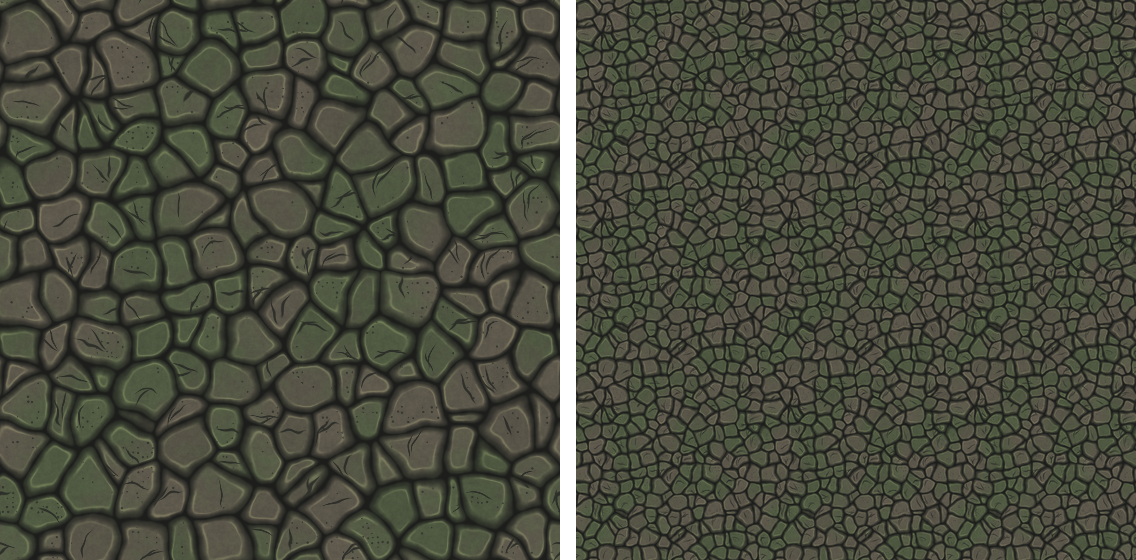
Left, the tile; right, the same tile 3 across and 3 down.
Give the GLSL for this texture, as a Shadertoy shader.

```glsl
// Tiling cobblestone wall: a wrapped, weighted Voronoi diagram gives stones of
// mixed size. The rounded distance to each stone's border drives the dark joints,
// bevels and pale rims; wrapped gradient noise adds moss, cracks, pits and grain.

const float STONES = 14.0;      // stone cells across the canvas
const float PITS = 112.0;       // pit cells across the canvas
const float ROUNDING = 0.045;   // corner softness, in stone cells
const vec3 JOINT = vec3(0.112, 0.118, 0.108);
const vec3 BROWN = vec3(0.372, 0.350, 0.302);
const vec3 MOSS = vec3(0.318, 0.358, 0.262);
const vec3 RIM = vec3(0.120, 0.125, 0.075);

// Two random values per cell, repeating after 'period' cells.
vec2 hash2(vec2 cell, float period, uint seed) {
    const uint MUL = 1664525u;
    uvec2 v = uvec2(mod(cell + 0.5, period)) + seed * 977u;
    v = v * MUL + 1013904223u;
    v.x += v.y * MUL;
    v.y += v.x * MUL;
    v ^= v >> 16u;
    v.x += v.y * MUL;
    v.y += v.x * MUL;
    v ^= v >> 16u;
    return vec2(v & 0xffffu) / 65535.0;
}

float cornerSlope(vec2 cell, vec2 offset, float period, uint seed) {
    float angle = 6.2832 * hash2(cell, period, seed).x;
    return dot(vec2(cos(angle), sin(angle)), offset);
}

// Wrapped gradient noise, roughly -0.7 to 0.7.
float noise(vec2 p, float period, uint seed) {
    vec2 i = floor(p), f = p - i;
    vec2 u = f * f * f * (f * (f * 6.0 - 15.0) + 10.0);
    vec2 x = vec2(1.0, 0.0), y = vec2(0.0, 1.0);
    float low = mix(cornerSlope(i, f, period, seed), cornerSlope(i + x, f - x, period, seed), u.x);
    float high = mix(cornerSlope(i + y, f - y, period, seed), cornerSlope(i + 1.0, f - 1.0, period, seed), u.x);
    return mix(low, high, u.y);
}

// Site position in xy, size weight in z.
vec3 stoneSite(vec2 cell) {
    vec2 jitter = 0.5 + 0.86 * (hash2(cell, STONES, 1u) - 0.5);
    float size = hash2(cell, STONES, 2u).x;
    return vec3(cell + jitter, 0.42 * size * size);
}

float powerDistance(vec2 p, vec3 site) {
    vec2 d = p - site.xy;
    return dot(d, d) - site.z;
}

// Finds the stone holding p; returns the rounded distance to its border.
float stoneBorder(vec2 p, out vec2 cell, out vec3 site) {
    vec2 base = floor(p);
    float nearest = 1e5;
    for (int k = 0; k < 25; k++) {
        vec2 c = base + vec2(k % 5 - 2, k / 5 - 2);
        vec3 s = stoneSite(c);
        float d = powerDistance(p, s);
        if (d < nearest) { nearest = d; cell = c; site = s; }
    }
    float sum = 1e-6;
    for (int k = 0; k < 25; k++) {
        vec2 c = base + vec2(k % 5 - 2, k / 5 - 2);
        vec3 s = stoneSite(c);
        float gap = length(s.xy - site.xy);
        if (gap > 0.001) sum += exp(-(powerDistance(p, s) - nearest) / (2.0 * gap * ROUNDING));
    }
    return -ROUNDING * log(sum);
}

// Tapered wavy line through a stone's local space.
float crack(vec2 q, float angle, float wobble, float soft) {
    float c = cos(angle), s = sin(angle);
    q = vec2(c * q.x + s * q.y, c * q.y - s * q.x);
    float off = abs(q.y - 0.07 * sin(5.0 * q.x + angle) - 0.1 * wobble);
    float width = 0.028 * smoothstep(-0.3, 0.05, q.x) * smoothstep(0.6, 0.15, q.x);
    return smoothstep(width + soft, width - soft, off) * smoothstep(0.0, 0.014, width);
}

// Small round holes, denser where 'density' is high.
float pits(vec2 p, float density) {
    vec2 cell = floor(p);
    vec2 center = 0.3 + 0.4 * hash2(cell, PITS, 5u);
    vec2 pick = hash2(cell, PITS, 6u);
    float radius = mix(0.12, 0.25, pick.y);
    return step(pick.x, density) * smoothstep(radius + 0.1, radius - 0.1, length(p - cell - center));
}

void mainImage(out vec4 fragColor, in vec2 fragCoord) {
    vec2 uv = fragCoord / iResolution.xy;
    vec2 grid = uv * STONES;
    float soft = STONES / iResolution.y * 0.6;

    // Bent stone outlines
    vec2 bend = vec2(noise(grid, STONES, 11u), noise(grid, STONES, 12u));
    vec2 p = grid + 0.28 * bend;
    vec2 cell;
    vec3 site;
    float border = stoneBorder(p, cell, site) + 0.012;
    vec2 local = p - site.xy;
    vec2 pick = hash2(cell, STONES, 3u), turn = hash2(cell, STONES, 4u);
    float wobble = noise(grid * 3.0, STONES * 3.0, 13u);
    float fine = noise(grid * 8.0, STONES * 8.0, 14u);
    float grain = noise(grid * 18.0, STONES * 18.0, 15u);

    // Joint, lopsided bevel and inner face
    vec2 lean = vec2(cos(6.2832 * turn.x), sin(6.2832 * turn.x));
    float bevel = mix(0.13, 0.20, site.z / 0.42) + 0.05 * dot(lean, local / (length(local) + 0.2));
    float edge = border + 0.035 * wobble + 0.008 * fine;
    float face = smoothstep(bevel - 0.03, bevel + 0.03, edge);
    float shade = 0.34 * smoothstep(0.005, 0.075, edge) + 0.62 * smoothstep(0.06, bevel + 0.02, edge);
    shade *= 1.0 + 0.10 * wobble + 0.09 * fine + 0.09 * grain + 0.12 * (pick.y - 0.5);

    // Mossy and brown tints
    float moss = noise(uv * 5.0, 5.0, 16u) + 0.7 * (pick.x - 0.5) + 0.25 * wobble;
    vec3 color = mix(JOINT, mix(BROWN, MOSS, smoothstep(-0.4, 0.4, moss)), shade);

    // Pale worn rim
    float rim = exp(-pow((edge - bevel - 0.015) / 0.024, 2.0));
    color += RIM * rim * smoothstep(-0.35, 0.3, noise(grid * 1.5, STONES * 1.5, 17u));

    // Cracks and pits on the face
    float line = step(0.4, turn.y) * crack(local, 6.2832 * pick.x, wobble, soft);
    line = max(line, step(0.7, turn.y) * crack(local + 0.12, 6.2832 * pick.x + 0.6, wobble, soft));
    float density = 0.32 * smoothstep(-0.1, 0.5, noise(grid, STONES, 18u) + 0.4 * (pick.y - 0.4));
    float holes = pits(uv * PITS, density);
    color = mix(color, JOINT * 1.25, 0.8 * line * smoothstep(0.05, 0.12, edge));
    color = mix(color, JOINT * 1.4, 0.7 * holes * face);
    fragColor = vec4(color, 1.0);
}
```
